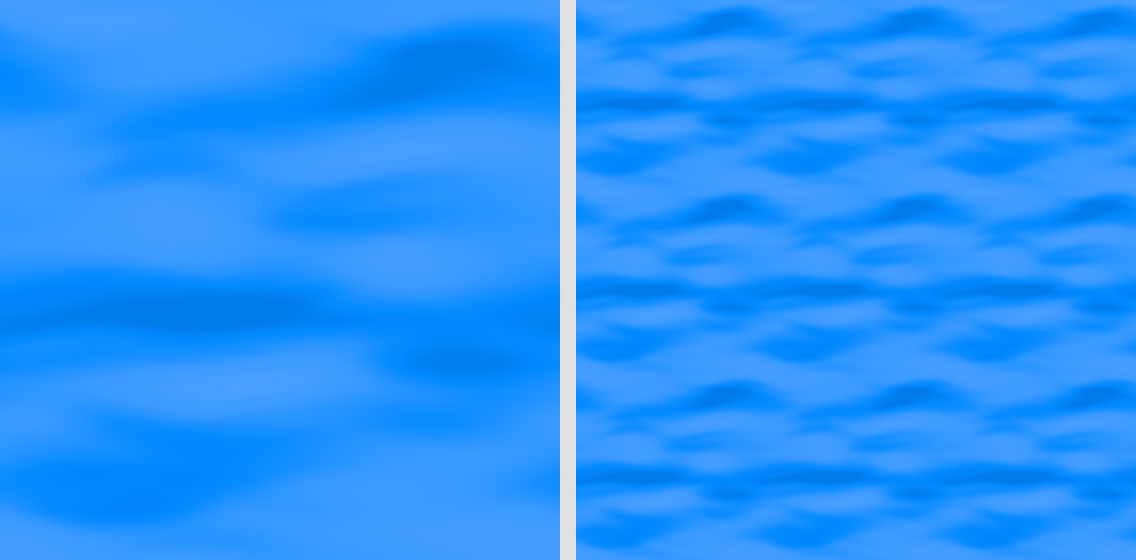
Left: one tile. Right: repeated 3 by 3.
This texture is drawn by a WebGL 1 fragment shader. Its source:

```glsl
precision highp float;
// Soft, blurred blue water: long horizontal swells that tile in both directions.
uniform vec2 u_resolution;

const float TAU = 6.2831853;

float hash(vec2 p) {
  vec3 q = fract(p.xyx * vec3(0.1031, 0.1030, 0.0973));
  q += dot(q, q.yzx + 33.33);
  return fract((q.x + q.y) * q.z);
}

// Sum of whole-number waves with random phases: wraps, mean 0, deviation about 1.
float swell(vec2 p, float seed) {
  float height = 0.0;
  for (int row = 1; row <= 5; row++) {
    for (int column = -2; column <= 2; column++) {
      vec2 k = vec2(float(column), float(row));
      float phase = hash(k * 7.3 + seed);
      vec2 spread = k - vec2(-0.1, 3.0);
      float amplitude = exp(-dot(spread * spread, vec2(0.38, 0.2)));
      height += amplitude * cos(TAU * (dot(k, p) + phase));
    }
  }
  return height / 1.67;
}

// Gentle periodic bending of the plane.
vec2 bend(vec2 p) {
  return p + vec2(0.04 * cos(TAU * (p.x + 2.0 * p.y + 0.15)),
                  0.01 * cos(TAU * (2.0 * p.x - p.y + 0.6)));
}

vec3 waterColor(float height) {
  vec3 deep = vec3(0.0, 0.475, 0.915);
  vec3 azure = vec3(0.015, 0.54, 1.0);
  vec3 sky = vec3(0.25, 0.61, 1.0);
  vec3 pale = vec3(0.30, 0.63, 1.0);
  vec3 color = mix(deep, azure, smoothstep(-2.4, -0.95, height));
  color = mix(color, sky, smoothstep(-1.25, 1.25, height));
  return mix(color, pale, smoothstep(1.1, 2.4, height));
}

void main() {
  vec2 uv = gl_FragCoord.xy / u_resolution;
  vec2 p = bend(uv);
  float height = swell(p, 41.7);

  // Finer flat wisps, strongest in the troughs.
  float wisps = swell(p * vec2(2.0, 3.0), 87.1);
  height += wisps * mix(0.27, 0.1, smoothstep(-1.0, 1.0, height));

  gl_FragColor = vec4(waterColor(height), 1.0);
}
```
